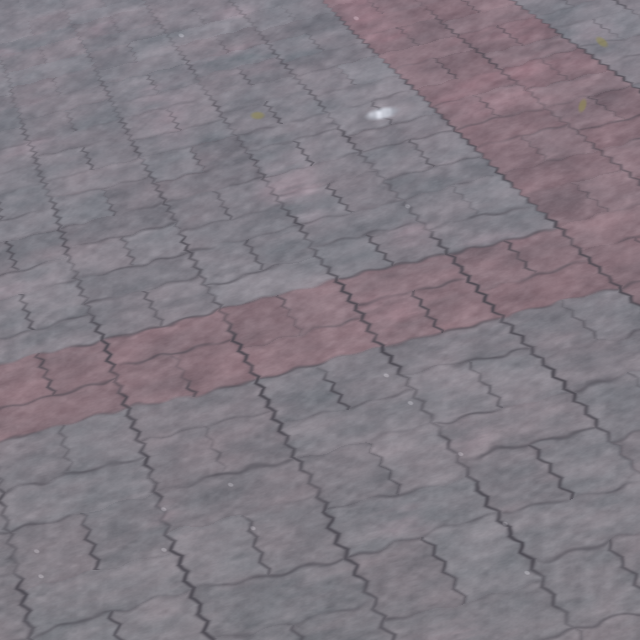
Write a three.js fragment shader that draws this texture.

```glsl
// Grey interlocking pavers seen at a slant, crossed by two bands of red pavers.
#define GREY vec3(0.506, 0.495, 0.525)
#define RED vec3(0.530, 0.450, 0.480)
#define GAP vec3(0.28, 0.27, 0.30)
#define ZIGZAG vec2(0.045, 0.05)
#define TEETH vec2(2.2, 1.6)
#define JOINT_HALF vec2(0.026, 0.028)
#define SOFTNESS 0.0016
#define LYING_DEPTH 1.25
#define BRICK_VARIATION 0.042
#define GRAIN 0.13
#define LEAVES 3
#define FOIL_AT vec2(0.598, 0.177)

varying vec2 vUv;

float hash(vec2 p) {
  return fract(sin(dot(p, vec2(127.1, 311.7))) * 43758.55);
}

float noise(vec2 p) {
  vec2 i = floor(p), f = fract(p);
  f = f * f * (3.0 - 2.0 * f);
  return mix(mix(hash(i), hash(i + vec2(1.0, 0.0)), f.x),
             mix(hash(i + vec2(0.0, 1.0)), hash(i + 1.0), f.x), f.y);
}

float fbm(vec2 p) {
  float sum = 0.0, amp = 0.5;
  for (int i = 0; i < 4; i++) {
    sum += amp * noise(p);
    p = p * 2.03 + 17.3;
    amp *= 0.5;
  }
  return sum;
}

float triangle(float x) {
  return abs(fract(x) - 0.5) * 4.0 - 1.0;
}

// Bell-shaped profile, so that joints sink softly into the bricks
float joint(float d, float halfWidth) {
  float w = d / (halfWidth + SOFTNESS);
  return exp(-w * w);
}

// Uneven strength that makes a joint open in places and filled in others
float openness(vec2 p) {
  return smoothstep(0.2, 0.8, 0.6 * noise(p) + 0.4 * noise(p * 2.9 + 13.0));
}

// Soft rotated ellipse
float fleck(vec2 d, float angle, vec2 radius) {
  float c = cos(angle), s = sin(angle);
  d = vec2(c * d.x + s * d.y, c * d.y - s * d.x) / radius;
  return 1.0 - smoothstep(0.5, 1.3, length(d));
}

void main() {
  // Ground coordinates in brick widths; y runs towards the viewer
  vec2 p = vec2(vUv.x, 1.0 - vUv.y);
  float slant = p.y + 0.25 * p.x;
  float depthX = 0.0456 * p.x + 0.381 * p.y + 0.3135;
  float depthY = slant + 0.8646;
  vec2 ground = vec2(5.032 * (p.x - 0.36 * p.y + 0.0338) / depthX,
                     39.0 * (slant - 0.5716) / depthY);
  vec2 unitSize = vec2(depthX / 5.03, depthY * depthY / 56.0);

  // Toothed brick edges, roughened and wandering slightly
  vec2 s = ground + ZIGZAG * vec2(triangle(ground.y * TEETH.x), sin(ground.x * TEETH.y * 6.2832));
  s += vec2(0.08, 0.2) * (vec2(noise(ground * 0.7), noise(ground * 0.9 + 40.0)) - 0.5);
  s += vec2(0.03, 0.09) * (vec2(noise(ground * 6.0), noise(ground * 5.0 + 60.0)) - 0.5);

  // Each column repeats one lying brick and a standing pair; odd columns flip the order
  float column = floor(s.x * 0.5);
  float odd = mod(column, 2.0);
  float course = floor(s.y / 3.0);
  vec2 local = s - vec2(2.0 * column, 3.0 * course);
  float divide = mix(LYING_DEPTH, 3.0 - LYING_DEPTH, odd);
  float inPair = abs(step(divide, local.y) - odd);
  vec2 brick = vec2(2.0 * column + inPair * step(1.0, local.x), 2.0 * course + inPair);

  // Red bands: one course across, two columns along, with smeared borders
  float bandY = (abs(s.y - 1.5) - 1.5) * unitSize.y;
  float bandX = (abs(s.x - 10.0) - 2.0) * unitSize.x;
  float isRed = 1.0 - smoothstep(-0.003, 0.003, min(bandX, bandY));
  vec3 color = mix(GREY, RED, isRed);

  // Brick tone, shared stains, streaks along the courses and fine grain
  float stain = fbm(ground * vec2(1.1, 0.9) + 9.0) - 0.47;
  float streak = fbm(vec2(p.x * 16.0, slant * 48.0) + 31.0) - 0.47;
  float speckle = fbm(vec2(p.x * 62.0, slant * 105.0) + 3.0) - 0.47;
  color += BRICK_VARIATION * (hash(brick + 3.7) - 0.5);
  color += 0.06 * stain + 0.09 * streak + GRAIN * speckle;
  float tint = 0.6 * stain + 0.7 * streak + 0.3 * (hash(brick + 51.0) - 0.5);
  color += vec3(0.035, -0.012, -0.012) * tint;
  float pale = smoothstep(0.68, 0.92, noise(ground * vec2(0.7, 0.6) + 23.0));
  color += vec3(0.05, 0.025, 0.03) * pale * (0.5 + 2.0 * streak);
  color += vec3(0.006, 0.008, 0.018) * (0.5 - p.y);

  // Joints: open along the columns, tighter across, fading with distance
  float near = smoothstep(-30.0, 3.0, ground.y);
  float wear = mix(0.3, 1.0, openness(ground * vec2(0.8, 0.6) + 5.0));
  float rowWear = mix(0.1, 1.0, openness(ground * vec2(1.1, 1.0) + 71.0));
  float headWear = mix(0.25, 1.0, openness(ground * vec2(0.6, 0.7) + 37.0));
  float longDist = min(local.x, 2.0 - local.x);
  float rowDist = min(min(local.y, 3.0 - local.y), abs(local.y - divide));
  float longGap = joint(longDist * unitSize.x, JOINT_HALF.x * unitSize.x);
  float rowGap = joint(rowDist * unitSize.y, JOINT_HALF.y * unitSize.y);
  float headGap = inPair * joint(abs(local.x - 1.0) * unitSize.x, 0.8 * JOINT_HALF.x * unitSize.x);
  float gap = max(longGap * 0.85 * wear, max(rowGap * 0.5 * rowWear * near, headGap * 0.7 * headWear));
  color = mix(color, GAP, gap * near);

  // Scattered leaves, sparse pale grit and a scrap of foil
  for (int i = 0; i < LEAVES; i++) {
    float k = float(i);
    vec2 at = vec2(hash(vec2(k, 1.3)), 0.42 * hash(vec2(k, 8.1)));
    float leaf = fleck(p - at, k * 1.9, vec2(0.011, 0.006));
    color = mix(color, vec3(0.56, 0.53, 0.33), leaf * 0.6);
  }
  vec2 cell = floor(p * 26.0);
  vec2 grit = fract(p * 26.0) - 0.25 - 0.5 * vec2(hash(cell), hash(cell + 7.0));
  color += 0.12 * step(0.975, hash(cell + 19.0)) * fleck(grit, 0.3, vec2(0.12, 0.08));
  float foil = fleck(p - FOIL_AT, -0.2, vec2(0.025, 0.009));
  color = mix(color, vec3(0.76, 0.77, 0.81) + 0.3 * (noise(p * 130.0) - 0.5), foil);

  gl_FragColor = vec4(color, 1.0);
}
```
